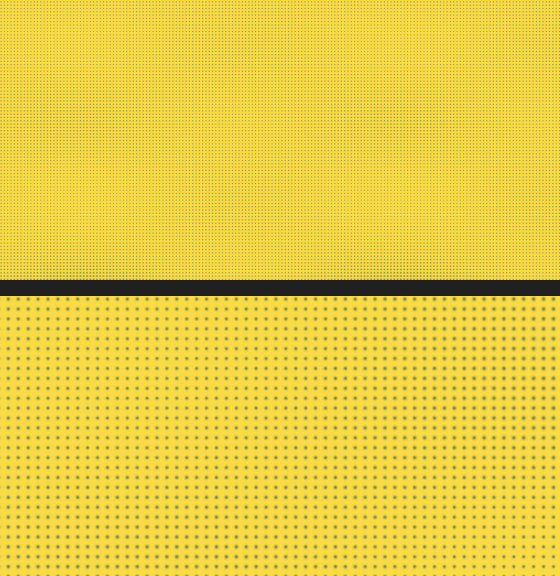
Top, the full canvas; bottom, a detail of the centre.
This pattern is drawn by a Shadertoy shader. Its source:

```glsl
const vec3 PAPER = vec3(0.978, 0.861, 0.27);
const vec3 INK = vec3(0.25, 0.33, 0.27);

// Lengths are in canvas heights, spreads in cells
const float ROWS = 84.75;
const vec2 GRID_ORIGIN = vec2(0.2754, 0.545);
const vec2 WAVE_ORIGIN = vec2(0.2754, 0.0);
const vec2 WAVE_PERIOD = vec2(1.1515, 0.573);
const float INK_STRENGTH = 0.7;
const float BASE_SPREAD = 0.125;
const float BLOB_SWING = 0.016;
const float BAND_SWING = 0.006;
const float EDGE_FALLOFF = 0.05;
const float EDGE_SWELL = 0.014;
const float EDGE_PEAK = 0.042;
const int SAMPLES = 4;
const float TAU = 6.28319;

// Dot size: staggered blobs, faint bands and a swell along the bottom
float dotSpread(vec2 center) {
    vec2 wave = cos(TAU * (center - WAVE_ORIGIN) / WAVE_PERIOD);
    float peak = 0.5 + 0.5 * wave.x;
    float edge = exp(-max(center.y, 0.0) / EDGE_FALLOFF);
    return BASE_SPREAD + BLOB_SWING * wave.x * wave.y + BAND_SWING * wave.y
         + edge * (EDGE_SWELL + EDGE_PEAK * peak * peak);
}

// Ink at one point: a soft round dot in every cell
float halftone(vec2 p) {
    vec2 grid = (p - GRID_ORIGIN) * ROWS;
    vec2 cell = floor(grid + 0.5);
    vec2 fromCenter = (grid - cell) / dotSpread(cell / ROWS + GRID_ORIGIN);
    return INK_STRENGTH * exp(-0.5 * dot(fromCenter, fromCenter));
}

void mainImage(out vec4 fragColor, in vec2 fragCoord) {
    // Average a grid of samples, as dots may be smaller than a pixel
    float ink = 0.0;
    for (int j = 0; j < SAMPLES; j++) {
        for (int i = 0; i < SAMPLES; i++) {
            vec2 offset = (vec2(i, j) + 0.5) / float(SAMPLES) - 0.5;
            ink += halftone((fragCoord + offset) / iResolution.y);
        }
    }
    ink /= float(SAMPLES * SAMPLES);

    fragColor = vec4(mix(PAPER, INK, ink), 1.0);
}
```
